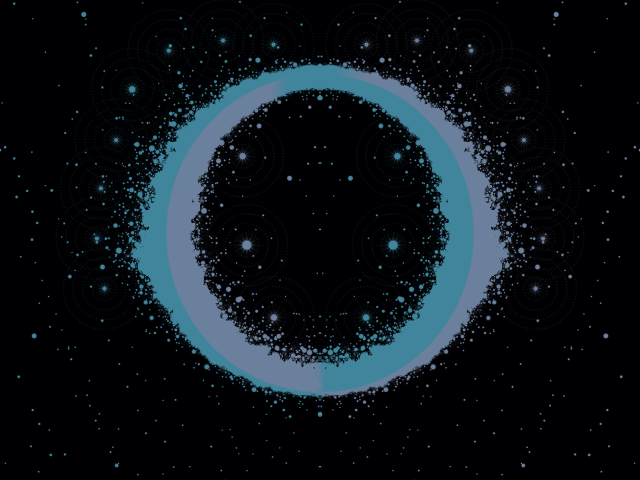
A Shadertoy shader for this background:

```glsl
// A mirrored two-tone ring with lacy, stippled rims, scattered sparks and dotted halos on black.

#define TEAL vec3(0.25, 0.52, 0.61)
#define SLATE vec3(0.42, 0.50, 0.61)
#define NIGHT vec3(0.0, 0.0, 0.006)
#define OUTER_SIZE vec2(0.364, 0.344)
#define INNER_SIZE vec2(0.262, 0.285)
#define SEAM_SIZE vec2(0.320, 0.331)
#define OUTER_SPARKS 8
#define INNER_SPARKS 3
#define DOT_LEVELS 6
#define GRAIN_CELL 0.0036
#define HALO_STRENGTH 0.11

float hash(vec2 p) {
    return fract(sin(dot(p, vec2(127.1, 311.7))) * 43758.547);
}

float noise(vec2 p) {
    vec2 i = floor(p), f = fract(p);
    f = f * f * (3.0 - 2.0 * f);
    return mix(mix(hash(i), hash(i + vec2(1, 0)), f.x),
               mix(hash(i + vec2(0, 1)), hash(i + vec2(1, 1)), f.x), f.y);
}

float fbm(vec2 p) {
    float sum = 0.0, gain = 0.5;
    for (int i = 0; i < 4; i++) {
        sum += gain * noise(p);
        p = p * 2.1 + 7.3;
        gain *= 0.5;
    }
    return sum / 0.9375;
}

float ellipse(vec2 p, vec2 size) {
    return (length(p / size) - 1.0) * min(size.x, size.y);
}

// x: distance outside the band, y: width of the lacy rim there
vec2 ringEdge(vec2 p) {
    float bulge = 0.022 * exp(-pow((p.y + 0.03) / 0.05, 2.0));
    float outer = ellipse(p - vec2(0.0, 0.019), OUTER_SIZE) - bulge;
    float inner = -ellipse(p - vec2(0.0, 0.029), INNER_SIZE);
    float outerRim = 0.013 + 0.028 * smoothstep(0.08, 0.32, p.x) * smoothstep(-0.28, 0.0, p.y);
    float innerRim = mix(0.034, 0.012, smoothstep(0.05, 0.28, p.y));
    return outer > inner ? vec2(outer, outerRim) : vec2(inner, innerRim);
}

// Scattered dots, one per cell, rarer away from the band
float scatteredDots(vec2 p, float px) {
    float light = 0.0, cell = 0.036;
    for (int i = 0; i < DOT_LEVELS; i++) {
        float seed = float(i) * 17.0;
        vec2 id = floor(p / cell + seed * 0.37);
        vec2 jitter = vec2(hash(id + seed), hash(id + seed + 5.2)) - 0.5;
        vec2 center = (id + 0.5 + 0.5 * jitter - seed * 0.37) * cell;
        vec2 edge = ringEdge(center);
        float chance = 0.65 * exp(-max(edge.x, 0.0) / (edge.y * 0.75));
        float radius = min(0.006, cell * 0.2) * (0.65 + 0.35 * hash(id + seed + 9.1));
        float d = length(p - center);
        float dotLight = 1.0 - smoothstep(radius - px, radius + px, d);
        dotLight += 0.3 * exp(-d / radius) * (1.0 - smoothstep(0.15, 0.25, d / cell));
        light = max(light, dotLight * step(hash(id + seed + 2.7), chance));
        cell *= 0.72;
    }
    return min(light, 1.0);
}

// Bright core, rayed glow and dotted concentric halos
float spark(vec2 v, float radius, float px) {
    float d = length(v), angle = atan(v.y, v.x);
    float core = 1.0 - smoothstep(radius - px, radius + px, d);
    float rays = 0.6 + 0.4 * cos(angle * 12.0);
    float glow = 0.65 * rays * exp(-max(d - radius, 0.0) / 0.0045);
    float halo = 0.0;
    for (int i = 1; i <= 4; i++) {
        float haloRadius = 0.005 + 0.02 * float(i);
        float line = 1.0 - smoothstep(0.0, 1.5 * px, abs(d - haloRadius));
        halo += line * smoothstep(-0.2, 0.6, sin(angle * 22.0 * float(i)));
    }
    return max(core, glow + HALO_STRENGTH * halo);
}

void mainImage(out vec4 fragColor, in vec2 fragCoord) {
    float px = 1.0 / iResolution.y;
    vec2 p = (fragCoord - 0.5 * iResolution.xy) * px;
    vec2 m = vec2(abs(p.x), p.y);

    // Solid band with a ragged rim
    vec2 edge = ringEdge(m);
    float ragged = edge.x + (fbm(m * 75.0) - 0.5) * edge.y * 1.2;
    float light = 1.0 - smoothstep(-0.003, 0.004, ragged);

    // Fine stipple fading from the rim
    float grain = hash(floor(m / GRAIN_CELL));
    float fade = exp(-max(ragged, 0.0) / (edge.y * 0.3));
    light = max(light, 0.65 * fade * smoothstep(0.25, 0.9, grain));
    light = max(light, scatteredDots(m, px));

    // Sparks fanned outside and inside the band
    vec2 hub = vec2(0.0, 0.019);
    for (int i = 0; i < OUTER_SPARKS; i++) {
        float k = float(i), a = radians(76.0 - 13.0 * k);
        float reach = mix(0.40, 0.49, smoothstep(0.0, 2.0, k)) - 0.025 * smoothstep(3.0, 4.0, k);
        light = max(light, spark(m - hub - reach * vec2(cos(a), sin(a)), k == 3.0 ? 0.007 : 0.0045, px));
    }
    for (int i = 0; i < INNER_SPARKS; i++) {
        float k = float(i), a = radians(44.0 - 57.0 * k + 2.0 * k * k);
        float reach = 0.187 + 0.037 * cos(2.6 * k);
        light = max(light, spark(m - hub - reach * vec2(cos(a), sin(a)), k == 1.0 ? 0.010 : 0.007, px));
    }

    // The two tones swap across the seam and the mirror axis
    float inside = 1.0 - smoothstep(-px, px, ellipse(p - vec2(0.0, 0.014), SEAM_SIZE));
    float right = smoothstep(-0.012, 0.012, p.x + 0.04 * (fbm(p * 60.0) - 0.5));
    float teal = mix(1.0 - inside, inside, right);
    float crest = smoothstep(-0.11, -0.06, p.x) * (1.0 - smoothstep(0.02, 0.10, p.x));
    teal = max(teal, crest * smoothstep(0.28, 0.30, p.y) * (1.0 - smoothstep(0.36, 0.38, p.y)));

    fragColor = vec4(mix(NIGHT, mix(SLATE, TEAL, teal), min(light, 1.0)), 1.0);
}
```
